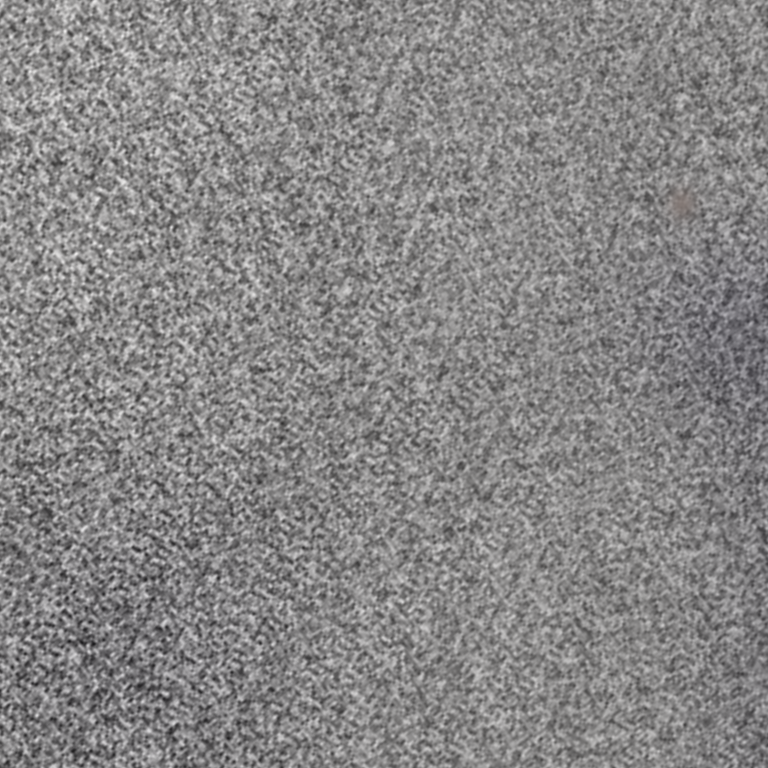
Reproduce this texture procedurally as a Shadertoy shader.

```glsl
float hash(vec2 p) {
    return fract(sin(dot(p, vec2(127.1, 311.7))) * 43758.5453);
}

// Smooth value noise centred on zero
float noise(vec2 p) {
    vec2 cell = floor(p), f = fract(p);
    f = f * f * (3.0 - 2.0 * f);
    float low = mix(hash(cell), hash(cell + vec2(1, 0)), f.x);
    float high = mix(hash(cell + vec2(0, 1)), hash(cell + vec2(1, 1)), f.x);
    return mix(low, high, f.y) - 0.5;
}

vec2 rotate(vec2 p, float angle) {
    float c = cos(angle), s = sin(angle);
    return vec2(c * p.x - s * p.y, s * p.x + c * p.y);
}

// Soft round falloff, stretched by radius
float blob(vec2 p, vec2 centre, vec2 radius) {
    vec2 d = (p - centre) / radius;
    return exp(-dot(d, d));
}

void mainImage(out vec4 fragColor, in vec2 fragCoord) {
    vec2 uv = fragCoord / iResolution.xy;

    // Broad uneven lighting
    float smudge = blob(uv, vec2(0.98, 0.58), vec2(0.15, 0.12));
    float smudgeTail = blob(uv, vec2(0.85, 0.77), vec2(0.06, 0.09));
    float lowerShade = blob(uv, vec2(0.17, 0.15), vec2(0.24, 0.22));
    float edgeShade = smoothstep(0.82, 1.05, uv.x) * smoothstep(0.7, 0.4, uv.y);
    float glow = blob(uv, vec2(0.05, 0.95), vec2(0.4, 0.35));
    float shade = 0.54 + 0.045 * glow - 0.10 * smudge - 0.035 * smudgeTail
                - 0.065 * lowerShade - 0.06 * edgeShade;
    shade += 0.035 * noise(uv * 9.0) + 0.04 * noise(uv * 24.0 + 40.0);

    // Fine grain from two turned layers, stronger towards the left
    float grain = 0.6 * noise(rotate(uv, 0.5) * vec2(205, 170) + 300.0)
                + 0.42 * noise(rotate(uv, -0.65) * vec2(250, 275) + 500.0);
    float contrast = mix(0.74, 0.54, smoothstep(0.05, 0.8, uv.x));
    contrast += 0.08 * lowerShade;

    // Small flat brown spot
    float spot = blob(uv, vec2(0.888, 0.735), vec2(0.017, 0.02));
    contrast *= 1.0 - 0.7 * spot;
    shade -= 0.06 * spot;

    // Neutral grey, cooler in the shadows
    float cool = clamp(smudge + 0.5 * lowerShade + 0.5 * edgeShade, 0.0, 1.0);
    vec3 tint = mix(vec3(0.004, -0.001, -0.003), vec3(0.0, -0.006, 0.014), cool);
    tint += spot * vec3(0.035, 0.0, -0.015);
    fragColor = vec4(clamp(shade + contrast * grain + tint, 0.0, 1.0), 1.0);
}
```
